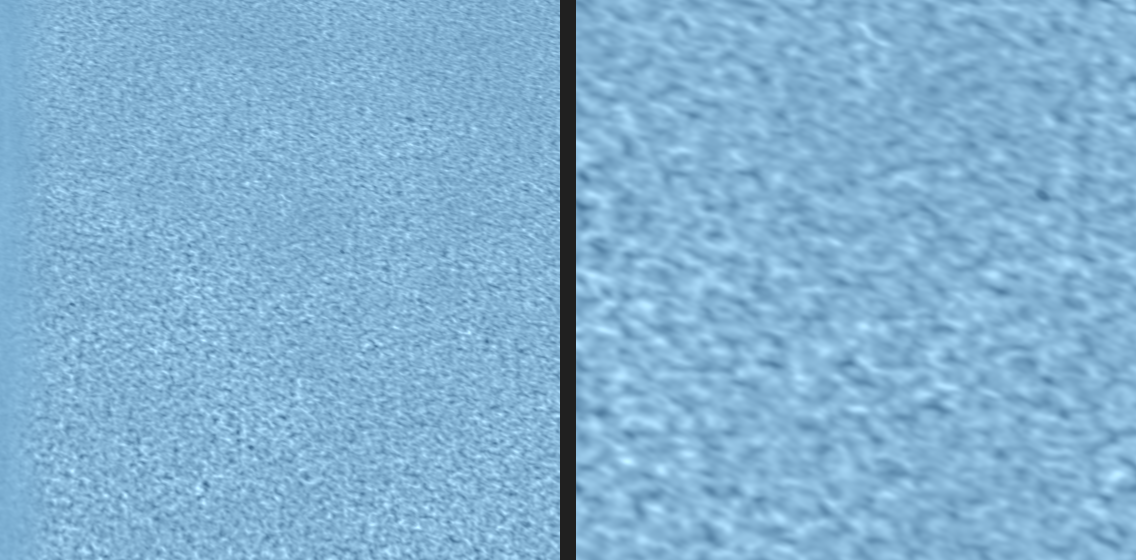
Left: the whole. Right: its middle third, enlarged.
Reproduce this texture procedurally as a WebGL 1 fragment shader.

```glsl
precision highp float;
// Fine blue grainy surface receding upwards, with a smooth strip at the left.
uniform vec2 u_resolution;

const vec3 BASE_COLOR = vec3(0.518, 0.702, 0.830);
const vec3 STRIP_COLOR = vec3(0.490, 0.690, 0.828);
const vec3 TONE_STEP = vec3(1.0, 1.03, 0.98);   // colour change per unit of tone
const float GRAIN_TILT = 0.20;                  // grains fall towards the right
const vec2 FREQ_NEAR = vec2(70.0, 84.0);        // grain cells per canvas, bottom
const vec2 FREQ_FAR = vec2(82.0, 172.0);        // grain cells per canvas, top
const float CONTRAST_NEAR = 0.250;
const float CONTRAST_FAR = 0.160;
const float FINE_SHARE = 0.6;
const float COARSE_SHARE = 0.3;
const float WARP = 0.25;
const float PATCH_CONTRAST = 0.034;
const float SPECK_GRID = 6.0;
const float SPECK_CHANCE = 0.22;
const float SPECK_DEPTH = 0.17;

vec2 hash2(vec2 p) {
  vec3 q = fract(p.xyx * vec3(0.1031, 0.1030, 0.0973));
  q += dot(q, q.yzx + 33.33);
  return fract((q.xx + q.yz) * q.zy);
}

float cornerSlope(vec2 cell, vec2 offset) {
  return dot(hash2(cell) * 2.0 - 1.0, offset);
}

float gradientNoise(vec2 p) {
  vec2 i = floor(p);
  vec2 f = p - i;
  vec2 w = f * f * f * (f * (f * 6.0 - 15.0) + 10.0);
  vec2 e = vec2(1.0, 0.0);
  float low = mix(cornerSlope(i, f), cornerSlope(i + e, f - e), w.x);
  float high = mix(cornerSlope(i + e.yx, f - e.yx),
                   cornerSlope(i + e.xx, f - e.xx), w.x);
  return mix(low, high, w.y);
}

// Grain coordinates: cells shrink towards the top, faster in height than width.
vec2 recede(vec2 uv) {
  float y = uv.y + GRAIN_TILT * (uv.x - 0.5);
  float across = (uv.x - 0.5) * mix(FREQ_NEAR.x, FREQ_FAR.x, uv.y);
  float along = FREQ_NEAR.y * y + 0.5 * (FREQ_FAR.y - FREQ_NEAR.y) * y * y;
  return vec2(across, along) + 200.0;
}

// Three layers of grain: clumps, single grains and their facets.
float grain(vec2 p) {
  vec2 warp = vec2(gradientNoise(p * 0.6 + 31.0), gradientNoise(p * 0.6 + 77.0));
  vec2 q = p + WARP * warp;
  vec2 turned = mat2(0.88, 0.47, -0.47, 0.88) * q;
  float n = gradientNoise(q)
          + FINE_SHARE * gradientNoise(turned * 1.6 + 400.0)
          + COARSE_SHARE * gradientNoise(turned * 0.45 + 150.0);
  return n + 0.3 * n * abs(n);
}

// A few small dark marks, at most one in each coarse cell.
float specks(vec2 uv) {
  vec2 p = uv * SPECK_GRID;
  vec2 cell = floor(p);
  vec2 center = 0.2 + 0.6 * hash2(cell + 11.0);
  vec2 pick = hash2(cell + 53.0);
  vec2 d = (p - cell - center) / SPECK_GRID;
  d.y += 0.4 * d.x;
  float radius = mix(0.005, 0.010, pick.y);
  float mark = 1.0 - smoothstep(0.2, 1.0, length(d * vec2(0.8, 1.2)) / radius);
  return mark * step(pick.x, SPECK_CHANCE);
}

void main() {
  vec2 uv = gl_FragCoord.xy / u_resolution;
  vec2 p = recede(uv);

  // Smooth strip with a soft, wavering border
  float border = 0.068 + 0.03 * gradientNoise(vec2(uv.x * 9.0, uv.y * 7.0) + 20.0);
  float surface = smoothstep(border - 0.06, border + 0.05, uv.x);

  // Grain, stronger near the viewer and uneven from patch to patch
  float patches = gradientNoise(uv * vec2(4.0, 6.0) + 5.0)
                + 0.7 * gradientNoise(uv * vec2(13.0, 19.0) + 60.0);
  float contrast = mix(CONTRAST_NEAR, CONTRAST_FAR, uv.y) * (1.0 + 0.3 * patches);
  float tone = grain(p) * contrast * mix(0.22, 1.0, surface);
  tone += patches * PATCH_CONTRAST;

  // Faint upright bands in the strip, then the marks on the surface
  float bands = gradientNoise(vec2(uv.x * 45.0, uv.y * 2.5) + 90.0);
  tone += 0.035 * bands * (1.0 - surface);
  tone -= SPECK_DEPTH * specks(uv) * surface;
  tone += 0.012 * (0.5 - uv.y);

  vec3 color = mix(STRIP_COLOR, BASE_COLOR, surface) + tone * TONE_STEP;
  gl_FragColor = vec4(clamp(color, 0.0, 1.0), 1.0);
}
```
